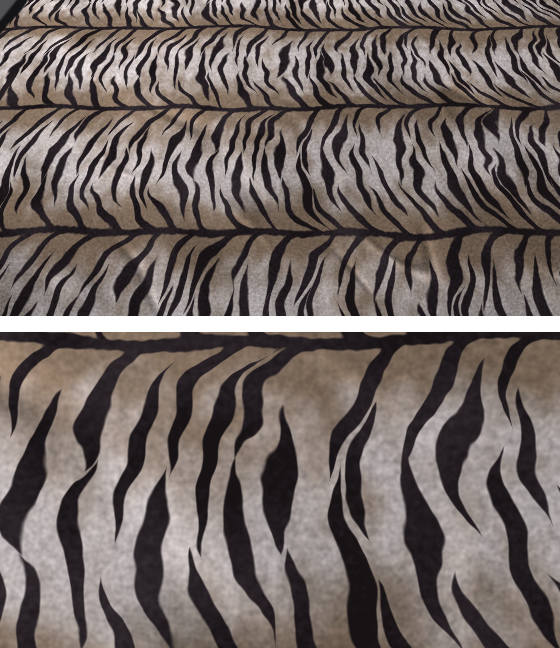
Top: the whole. Bottom: its middle third, enlarged.
Write a WebGL 1 fragment shader that draws this texture.

```glsl
precision highp float;
// Tiger-print plush cloth seen in shallow perspective: dark spines run across it,
// and rows of tapered, leaning strokes branch from them over tan and pale fur.
// Strokes are jittered cells in cloth space; gradient noise adds bends, folds and nap.

uniform vec2 u_resolution;

vec2 hash2(vec2 p) {
  vec2 k = vec2(dot(p, vec2(127.1, 311.7)), dot(p, vec2(269.5, 183.3)));
  return 2.0 * fract(sin(k) * 43758.55) - 1.0;
}

float gradientNoise(vec2 p) {
  vec2 i = floor(p), f = fract(p);
  vec2 e = f * f * f * (f * (f * 6.0 - 15.0) + 10.0);
  float a = dot(hash2(i), f);
  float b = dot(hash2(i + vec2(1.0, 0.0)), f - vec2(1.0, 0.0));
  float c = dot(hash2(i + vec2(0.0, 1.0)), f - vec2(0.0, 1.0));
  float d = dot(hash2(i + 1.0), f - 1.0);
  return mix(mix(a, b, e.x), mix(c, d, e.x), e.y);
}

float smoothMin(float a, float b, float k) {
  float h = max(k - abs(a - b), 0.0) / k;
  return min(a, b) - 0.25 * h * h * k;
}

// Distance, in stroke columns, to the four staggered rows of one band.
float strokeDistance(float column, float t, float band) {
  float nearest = 9.0;
  for (int j = -1; j <= 1; j++) {
    float row = floor(t * 4.0) + float(j);
    if (row < -0.5 || row > 3.5) continue;
    float x = column / 1.7 + 0.5 * mod(row, 2.0);
    for (int i = -1; i <= 1; i++) {
      float cell = floor(x) + float(i);
      vec2 r = hash2(vec2(cell, row + 4.0 * band));
      float s = (t * 4.0 - row - 0.5 - 0.2 * r.y) / (0.98 + 0.24 * r.x);
      float across = (x - cell - 0.5 - 0.14 * r.x) * 1.7;
      across += 0.14 * r.y * s * s + 0.2 * r.x * s;
      float taper = (1.0 - pow(abs(s), 2.3)) * (1.0 + 0.25 * s * r.y);
      nearest = min(nearest, abs(across) - (0.212 + 0.03 * r.y + 0.035 * r.x) * taper);
    }
  }
  return nearest;
}

void main() {
  vec2 p = gl_FragCoord.xy / u_resolution.y;

  // Perspective: cloth.x counts stroke columns, cloth.y counts spines.
  float depth = 2.051 - p.y;
  vec2 cloth = vec2(29.0 * (p.x - 0.89) / depth, 5.515 - 6.281 / depth);
  float pixel = 29.0 / (depth * u_resolution.y);

  // Spines wander slowly; their bands carry the strokes.
  float v = cloth.y + 0.09 * gradientNoise(vec2(cloth.x * 0.22, cloth.y * 0.8 + 0.4));
  float band = floor(v), t = fract(v);
  float spineGap = min(t, 1.0 - t);
  float middle = 4.0 * t * (1.0 - t);

  // Strokes sweep left as they leave a spine, and waver on the way.
  float bend = 0.8 * gradientNoise(cloth * vec2(0.4, 3.2) + 4.0)
             + 0.4 * gradientNoise(cloth * vec2(0.8, 7.0) + 1.5);
  float column = cloth.x + 1.7 * pow(middle, 0.7) + bend;
  float spine = (spineGap - 0.02 - 0.02 * gradientNoise(cloth * vec2(0.7, 1.0))) * 6.4;
  float d = smoothMin(strokeDistance(column, t, band), spine, 0.16);
  d += 0.06 * gradientNoise(cloth * vec2(4.0, 20.0));
  float ink = 1.0 - smoothstep(-0.01 - 0.7 * pixel, 0.02 + 0.7 * pixel, d);

  // Fur: tan beside the spines, pale in mid band, mottled.
  float blotch = gradientNoise(cloth * vec2(0.45, 2.6) + 9.0);
  float mottle = gradientNoise(cloth * vec2(1.6, 9.0));
  float pale = smoothstep(0.25, 1.2, middle + 0.6 * blotch + 0.45 * mottle);
  vec3 fur = mix(vec3(0.46, 0.39, 0.33), vec3(0.72, 0.69, 0.69), pale);

  // Broad light from the upper left, soft folds and a few thin creases.
  vec2 toGlow = p - vec2(0.4, 0.76);
  float light = 0.97 + 0.18 * (p.y - 0.5) - 0.08 * (p.x - 0.89);
  light += 0.16 * exp(-5.0 * dot(toGlow, toGlow));
  light -= 0.2 * smoothstep(0.4, 0.0, p.y) * smoothstep(0.5, 0.0, p.x);
  vec2 slant = vec2(p.x + p.y, p.y - 0.7 * p.x);
  light += 0.2 * gradientNoise(slant * vec2(6.0, 2.2));
  float ridge = gradientNoise(slant * vec2(3.2, 1.3) + 3.0);
  float creaseMask = smoothstep(0.0, 0.3, gradientNoise(p * 3.0 + 6.0));
  light += 0.25 * creaseMask * (exp(-900.0 * ridge * ridge)
         - exp(-900.0 * (ridge - 0.05) * (ridge - 0.05)));

  // Fine nap, and a grey sheen on the dark pile.
  float nap = gradientNoise(p * 95.0) + 0.8 * gradientNoise(p * 190.0);
  float sheen = clamp(0.2 + 0.6 * blotch + 0.5 * (light - 1.0) + 0.25 * nap, 0.0, 1.0);
  vec3 pile = mix(vec3(0.09, 0.07, 0.08), vec3(0.27, 0.24, 0.27), sheen);
  vec3 color = mix(fur * (light + 0.2 * nap), pile, ink);

  // Dark floor past the cloth's upper left corner.
  float edge = p.x + 0.8 * (1.0 - p.y) - 0.09;
  float hem = smoothstep(-0.008, 0.004, edge + 0.02 * gradientNoise(p * 9.0));
  vec3 ground = mix(vec3(0.08, 0.08, 0.09), vec3(0.32, 0.32, 0.33),
                    smoothstep(-0.03, -0.045, edge));
  gl_FragColor = vec4(mix(ground, color, hem), 1.0);
}
```
